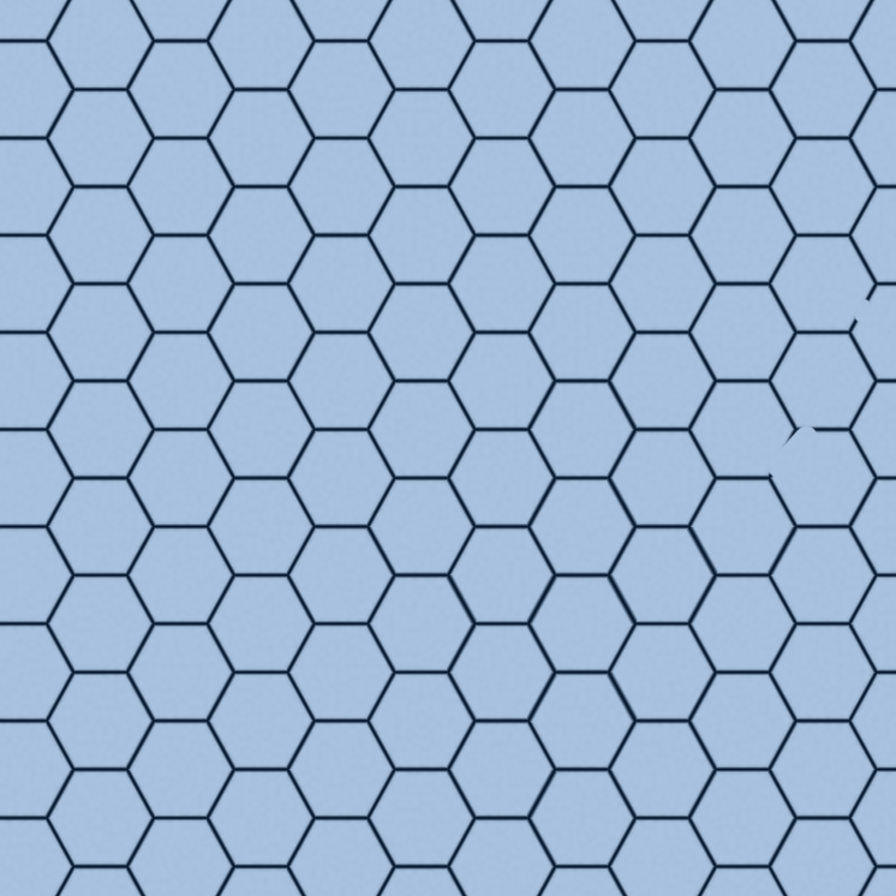
This pattern is drawn by a Shadertoy shader. Its source:

```glsl
// Pale blue honeycomb of thin navy lines with a few worn-away gaps.

float hash(vec2 p) {
    return fract(sin(dot(p, vec2(127.1, 311.7))) * 43758.5);
}

float cornerSlope(vec2 corner, vec2 offset) {
    float angle = 6.2832 * hash(corner);
    return dot(vec2(cos(angle), sin(angle)), offset);
}

float gradientNoise(vec2 p) {
    vec2 i = floor(p), f = fract(p), u = f * f * (3.0 - 2.0 * f);
    vec2 e = vec2(1, 0);
    return mix(mix(cornerSlope(i, f), cornerSlope(i + e, f - e), u.x),
               mix(cornerSlope(i + e.yx, f - e.yx), cornerSlope(i + 1.0, f - 1.0), u.x), u.y);
}

float segmentDistance(vec2 p, vec2 a, vec2 b) {
    vec2 pa = p - a, ba = b - a;
    return length(pa - ba * clamp(dot(pa, ba) / dot(ba, ba), 0.0, 1.0));
}

// Distance to the nearest edge of unit-height hexagons; also gives that edge's midpoint and normal.
float hexEdge(vec2 p, out vec2 midpoint, out vec2 normal) {
    vec2 period = vec2(1.73205, 1);
    vec2 a = p - period * round(p / period);
    vec2 b = p - period * (floor(p / period) + 0.5);
    vec2 local = dot(a, a) < dot(b, b) ? a : b;
    float reach = -1.0;
    for (int i = 0; i < 6; i++) {
        float angle = radians(30.0 + 60.0 * float(i));
        vec2 n = vec2(cos(angle), sin(angle));
        if (dot(local, n) > reach) {
            reach = dot(local, n);
            normal = n;
        }
    }
    midpoint = p - local + 0.5 * normal;
    return 0.5 - reach;
}

void mainImage(out vec4 fragColor, in vec2 fragCoord) {
    vec2 uv = fragCoord / iResolution.y;
    float pixel = 1.0 / iResolution.y;

    // Honeycomb, slightly narrowed across
    vec2 origin = vec2(0.112, 0.8459), scale = vec2(9.667, 9.225);
    vec2 midpoint, normal;
    float edge = hexEdge((uv - origin) * scale, midpoint, normal);
    edge /= length(normal * scale);

    // Uneven line weight, with bolder slanted edges at lower right of centre
    vec2 edgePlace = origin + midpoint / scale;
    float variation = hash(round(midpoint / vec2(0.433, 0.25)));
    float bold = smoothstep(0.32, 0.1, length(edgePlace - vec2(0.68, 0.31)));
    bold *= step(0.5, abs(normal.x)) * variation;
    float lineReach = max(0.0038 + 0.0005 * variation + 0.0012 * bold, 1.5 * pixel);
    float line = 1.0 - smoothstep(0.0, lineReach, edge);
    float halo = 1.0 - smoothstep(0.002, 0.007, edge);

    // Worn gaps
    float gap = min(segmentDistance(uv, vec2(0.900, 0.513), vec2(0.8685, 0.479)) - 0.0117,
                    segmentDistance(uv, vec2(0.965, 0.660), vec2(0.960, 0.647)) - 0.006);
    float kept = smoothstep(-0.0015, 0.0015, gap);

    // Paper grain, stronger beside the lines
    float grain = gradientNoise(uv * 150.0) * (0.012 + 0.03 * halo * kept);
    vec3 paper = vec3(0.655, 0.757, 0.87) + grain;
    paper *= 1.0 - 0.07 * halo * kept;
    fragColor = vec4(mix(paper, vec3(0.02, 0.10, 0.19), line * kept), 1);
}
```
